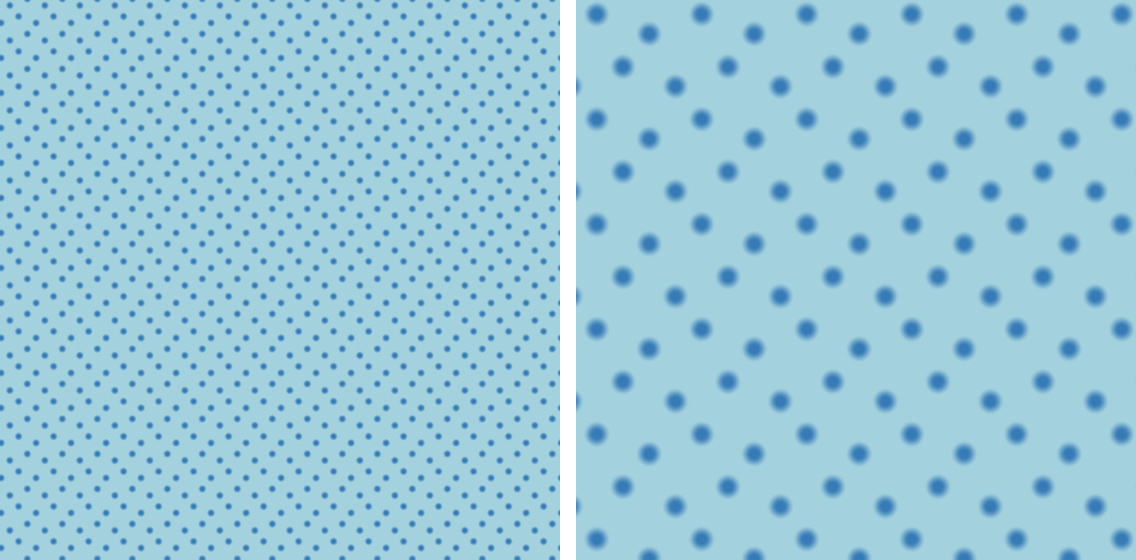
Left: the whole. Right: its middle third, enlarged.
Reproduce this pattern procedurally as a Shadertoy shader.

```glsl
const float REPEATS = 16.0;
const vec3 BACKGROUND = vec3(0.64, 0.82, 0.87);
const vec3 DOT_BLUE = vec3(0.21, 0.48, 0.715);

// Shortest distance to a point that recurs in every unit cell
float repeatedPointDistance(vec2 p, vec2 centre) {
    return length(fract(p - centre + 0.5) - 0.5);
}

// Soft-edged disc coverage, never sharper than one pixel
float softDot(float dist, float radius, float softness, float pixel) {
    float halfEdge = 0.5 * max(softness, pixel);
    return 1.0 - smoothstep(radius - halfEdge, radius + halfEdge, dist);
}

// Four evenly spaced columns, each with one dot at its own height
float dotCoverage(vec2 p, vec4 heights, float pixel) {
    float coverage = 0.0;
    for (int column = 0; column < 4; column++) {
        vec2 centre = vec2(0.031 + 0.25 * float(column), heights[column]);
        float dist = repeatedPointDistance(p, centre);
        coverage = max(coverage, softDot(dist, 0.083, 0.103, pixel));
    }
    return coverage;
}

void mainImage(out vec4 fragColor, in vec2 fragCoord) {
    vec2 cell = REPEATS * fragCoord / iResolution.y;
    float pixel = REPEATS / iResolution.y;

    vec4 heights = vec4(0.344, 0.844, 0.531, 0.031);
    float coverage = dotCoverage(cell, heights, pixel);

    fragColor = vec4(mix(BACKGROUND, DOT_BLUE, coverage), 1.0);
}
```
